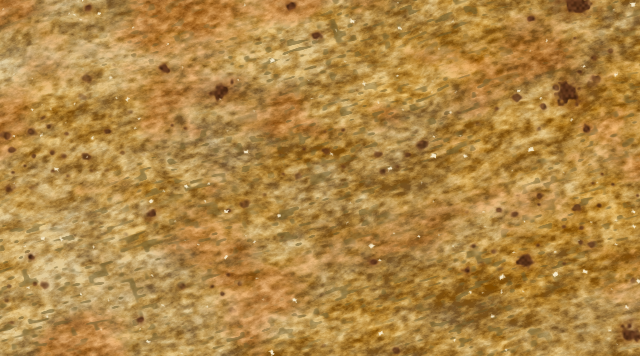
Give the GLSL for this texture, as a Shadertoy shader.

```glsl
// Polished golden granite: cream, tan and ochre crystals drawn out along a slanted grain.
// Layered value noise sets tone and hue; jittered cells scatter dark garnets,
// small brown specks and bright white chips over it.

#define GRAIN_ANGLE 0.27
#define CLOUD_AMOUNT 0.60
#define STREAK_AMOUNT 0.85
#define CRYSTAL_AMOUNT 1.30
#define FLECK_AMOUNT 0.60
#define RUST_AMOUNT 0.55
#define GARNET_SHARE 0.30
#define SPECK_SHARE 0.55
#define CHIP_SHARE 0.20

const vec3 DARK   = vec3(0.48, 0.32, 0.10);
const vec3 TAN    = vec3(0.725, 0.560, 0.275);
const vec3 CREAM  = vec3(0.90, 0.78, 0.53);
const vec3 OLIVE  = vec3(0.43, 0.36, 0.17);
const vec3 RUST   = vec3(0.73, 0.44, 0.19);
const vec3 GARNET = vec3(0.29, 0.15, 0.07);
const vec3 CHIP   = vec3(0.97, 0.92, 0.79);

float hash(vec2 p) {
    vec3 h = fract(vec3(p.xyx) * 0.1031);
    h += dot(h, h.yzx + 33.33);
    return fract((h.x + h.y) * h.z);
}

vec2 hash2(vec2 p) {
    return vec2(hash(p + 17.3), hash(p + 71.9));
}

float noise(vec2 p) {
    vec2 i = floor(p), f = fract(p);
    f = f * f * (3.0 - 2.0 * f);
    return mix(mix(hash(i), hash(i + vec2(1, 0)), f.x),
               mix(hash(i + vec2(0, 1)), hash(i + vec2(1, 1)), f.x), f.y);
}

float fbm(vec2 p) {
    float sum = 0.0, amp = 0.53;
    for (int i = 0; i < 4; i++) {
        sum += amp * noise(p);
        p = mat2(0.96, 0.28, -0.28, 0.96) * p * 2.03 + 19.7;
        amp *= 0.5;
    }
    return sum;
}

// Ragged round grains in jittered cells: x = solid core, y = soft halo
vec2 scatter(vec2 p, float cell, float share, float rMin, float rMax, float seed) {
    vec2 id = floor(p / cell), result = vec2(0.0);
    float ragged = (noise(p * 95.0 + seed) - 0.5) * 0.9
                 + (noise(p * 40.0 + seed) - 0.5) * 0.8;
    for (int y = -1; y <= 1; y++)
    for (int x = -1; x <= 1; x++) {
        vec2 c = id + vec2(x, y);
        if (hash(c + seed) > share) continue;
        vec2 center = (c + 0.15 + 0.7 * hash2(c + seed)) * cell;
        float size = hash(c + seed + 5.7);
        float r = mix(rMin, rMax, size * size * size);
        float d = length((p - center) * vec2(0.9, 1.1)) / r + ragged;
        float soft = 0.22 + 1.0 / (r * iResolution.y);
        result = max(result, vec2(1.0 - smoothstep(1.0 - soft, 1.0 + soft, d),
                                  1.0 - smoothstep(0.6, 2.6, d)));
    }
    return result;
}

// Tiny angular chips, each turned its own way
float chips(vec2 p, float cell, float share) {
    vec2 id = floor(p / cell);
    float cover = 0.0, aa = 1.0 / iResolution.y;
    for (int y = -1; y <= 1; y++)
    for (int x = -1; x <= 1; x++) {
        vec2 c = id + vec2(x, y);
        if (hash(c + 3.1) > share) continue;
        vec2 d = p - (c + 0.1 + 0.8 * hash2(c)) * cell;
        float a = (hash(c + 8.4) - 0.5) * 2.2, s = hash(c + 6.2);
        d = mat2(cos(a), -sin(a), sin(a), cos(a)) * d;
        vec2 b = abs(d) - mix(vec2(0.0018, 0.0009), vec2(0.007, 0.005), s * s * s * s);
        float edge = max(b.x, b.y) + (noise(p * 220.0) - 0.5) * 0.004;
        cover = max(cover, (1.0 - smoothstep(-aa, aa, edge)) * (0.55 + 0.45 * s));
    }
    return cover;
}

void mainImage(out vec4 fragColor, in vec2 fragCoord) {
    vec2 p = fragCoord / iResolution.y;
    float across = fragCoord.x / iResolution.x;

    // Coordinates along the grain, gently bent
    float ca = cos(GRAIN_ANGLE), sa = sin(GRAIN_ANGLE);
    vec2 q = mat2(ca, -sa, sa, ca) * p + 3.0;
    q.y += 0.05 * (fbm(p * 2.2) - 0.5);

    // Lightness and hue of the ground
    float cloud = fbm(q * vec2(2.2, 4.0)) - 0.5;
    float streak = fbm(q * vec2(9.0, 26.0) + 40.0) - 0.5;
    float crystal = fbm(q * vec2(48.0, 78.0) + 90.0) - 0.5;
    float tone = 0.52 + CLOUD_AMOUNT * cloud + STREAK_AMOUNT * streak
               + CRYSTAL_AMOUNT * crystal + 0.12 * (0.5 - across);
    vec3 col = tone < 0.5 ? mix(DARK, TAN, clamp(tone * 2.0, 0.0, 1.0))
                          : mix(TAN, CREAM, clamp(tone * 2.0 - 1.0, 0.0, 1.0));
    float warm = 1.6 * (fbm(q * vec2(4.0, 9.0) + 60.0) - 0.5)
               + 1.2 * (fbm(q * vec2(30.0, 45.0) + 11.0) - 0.5) + 0.35 * (across - 0.5);
    col += warm * vec3(0.03, -0.03, -0.13);

    // Rust stains and grey-olive flecks gathered in bands
    float rust = smoothstep(0.54, 0.76, fbm(p * vec2(4.0, 6.0) + 27.0) + 0.25 * crystal);
    col = mix(col, RUST + 0.35 * (tone - 0.5), RUST_AMOUNT * rust);
    float band = smoothstep(0.36, 0.66, fbm(q * vec2(3.0, 8.0) + 130.0));
    float fleck = smoothstep(0.66, 0.88, noise(q * vec2(46.0, 100.0)) + 0.3 * crystal);
    col = mix(col, OLIVE, FLECK_AMOUNT * fleck * (0.2 + 0.8 * band));

    // Garnets with stained rims, clustered specks, white chips
    vec2 garnet = scatter(p, 0.17, GARNET_SHARE, 0.009, 0.034, 4.0);
    vec2 speck = scatter(p, 0.055, SPECK_SHARE, 0.004, 0.012, 47.0);
    speck *= smoothstep(0.53, 0.67, fbm(q * vec2(2.5, 6.0) + 210.0));
    vec3 gem = GARNET + 0.22 * (noise(p * 130.0) - 0.4) * vec3(1.0, 0.65, 0.45);
    col = mix(col, RUST * 0.85, 0.45 * max(garnet.y, 0.6 * speck.y));
    col = mix(col, gem, max(0.88 * garnet.x, 0.7 * speck.x));
    col = mix(col, CHIP, chips(p, 0.05, CHIP_SHARE));

    fragColor = vec4(clamp(col, 0.0, 1.0), 1.0);
}
```
